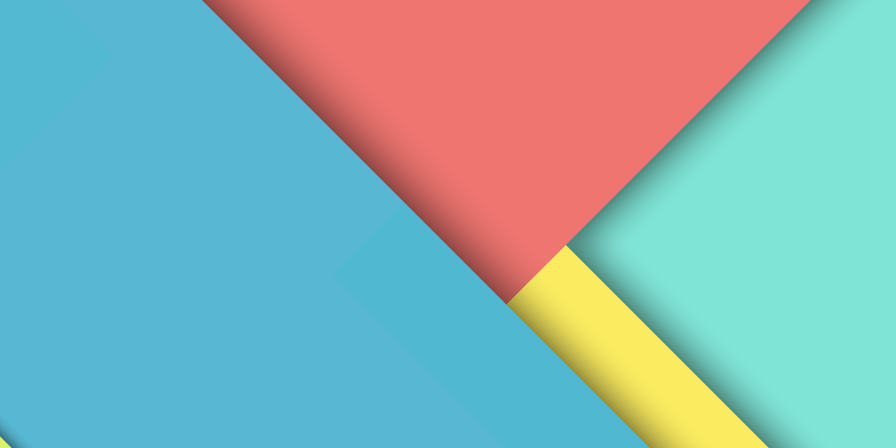
A Shadertoy shader for this background:

```glsl
// Overlapping diagonal paper sheets in flat colours with soft drop shadows.
// The canvas is turned by 45 degrees so that every sheet edge is axis aligned;
// sheets are then layered from the bottom up, each one shading those below.

// Sheet colours
const vec3 TEAL   = vec3(0.498, 0.890, 0.835);
const vec3 YELLOW = vec3(0.980, 0.922, 0.376);
const vec3 RED    = vec3(0.933, 0.459, 0.439);
const vec3 BLUE   = vec3(0.345, 0.718, 0.824);
const vec3 BLUE_FACET = vec3(0.314, 0.722, 0.820);
const vec3 LIME   = vec3(0.850, 0.950, 0.420);

// Edge offsets along the rotated axes, in canvas heights
const float LIME_EDGE   = 0.0184;
const float BLUE_EDGE   = 1.0257;
const float YELLOW_EDGE = 1.2135;
const float RED_EDGE    = 0.5727;

// Corners of the faint facets on the blue sheet
const vec2 RIGHT_FACET = vec2(0.799, 0.2505);
const vec2 LEFT_FACET  = vec2(0.799, -0.440);
const float LEFT_FACET_AMOUNT = 0.6;

// Shadow reach in canvas heights, and darkness at the edge
const float WIDE_SHADOW   = 0.135;
const float NARROW_SHADOW = 0.105;
const float SHADOW_DEPTH  = 0.40;

// Smooth coverage of the side where the signed distance is negative
float inside(float dist) {
    float pixel = 1.0 / iResolution.y;
    return 1.0 - smoothstep(-0.6 * pixel, 0.6 * pixel, dist);
}

// Shadow strength, fading from 1 at a sheet's edge to 0 at its reach
float shadow(float dist, float reach) {
    float t = clamp(1.0 - max(dist, 0.0) / reach, 0.0, 1.0);
    return t * t;
}

vec3 shade(vec3 color, float amount) {
    return color * (1.0 - SHADOW_DEPTH * amount);
}

// Blue sheet with two slightly more saturated facets
vec3 blueSheet(vec2 q) {
    float rightFacet = inside(RIGHT_FACET.x - q.x) * inside(RIGHT_FACET.y - q.y);
    float leftFacet = inside(q.x - LEFT_FACET.x) * inside(q.y - LEFT_FACET.y);
    return mix(BLUE, BLUE_FACET, max(rightFacet, LEFT_FACET_AMOUNT * leftFacet));
}

void mainImage(out vec4 fragColor, in vec2 fragCoord) {
    vec2 p = fragCoord / iResolution.y;
    vec2 q = vec2(p.x + p.y, p.x - p.y) * inversesqrt(2.0);

    // Signed distances to the sheets, negative inside
    float blue = q.x - BLUE_EDGE;
    float yellow = q.x - YELLOW_EDGE;
    float red = q.y - RED_EDGE;
    float lime = q.x - LIME_EDGE;

    // Teal base under the joined shadows of the red and yellow sheets
    float redShadow = shadow(red, NARROW_SHADOW);
    float yellowShadow = shadow(yellow, NARROW_SHADOW);
    float joined = redShadow + yellowShadow - redShadow * yellowShadow;
    vec3 color = shade(TEAL, joined);

    // Yellow strip and red sheet, both shaded by the blue sheet
    color = mix(color, shade(YELLOW, shadow(blue, NARROW_SHADOW)), inside(yellow));
    color = mix(color, shade(RED, shadow(blue, WIDE_SHADOW)), inside(red));

    // Blue sheet, shaded by the lime corner on top
    color = mix(color, shade(blueSheet(q), shadow(lime, 0.4 * NARROW_SHADOW)), inside(blue));
    color = mix(color, LIME, inside(lime));

    fragColor = vec4(color, 1.0);
}
```
